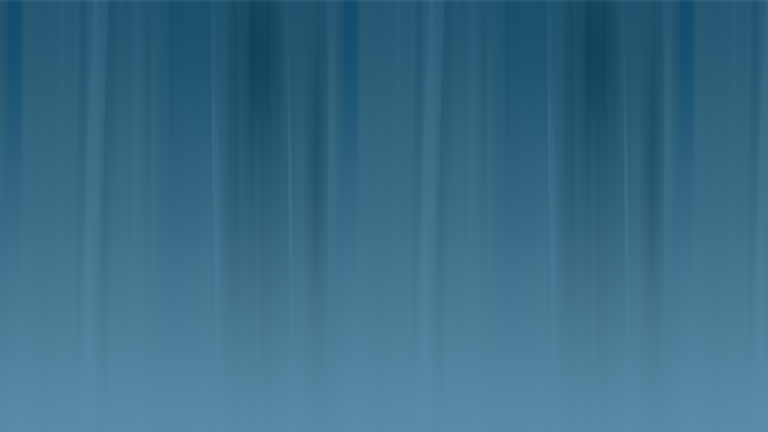
A WebGL 2 fragment shader for this background:

```glsl
#version 300 es
precision highp float;

#define PERIOD 0.4375
#define TOP_COLOR vec3(0.125, 0.325, 0.425)
#define MID_COLOR vec3(0.240, 0.425, 0.525)
#define LOW_COLOR vec3(0.365, 0.550, 0.660)
#define SHADE_TINT vec3(0.92, 1.0, 1.02)
#define BLUE_TINT vec3(-1.0, -0.50, -0.05)
#define FIBRE_AMOUNT 0.021
#define FIBRE_CELLS 22.0

uniform vec2 u_resolution;
out vec4 outColor;

float hash(float n) {
  return fract(sin(n * 127.1 + 3.7) * 4375.85);
}

// Signed distance to a leaning line, wrapped to one period.
float lineDistance(vec2 p, float center, float lean) {
  return fract(p.x - center - lean * (1.0 - p.y) + 0.5) - 0.5;
}

float fadeAround(float y, float center, float reach) {
  float t = (y - center) / reach;
  return exp(-t * t);
}

// Flat profile with crisp sides.
float brush(float d) {
  float q = d * d;
  return exp(-q * q * q);
}

// Vertical brush stroke.
float stroke(vec2 p, float center, float width, float lean, float midY, float reach) {
  return brush(lineDistance(p, center, lean) / width) * fadeAround(p.y, midY, reach);
}

// Rounded, diffuse stain.
float stain(vec2 p, float center, float width, float midY, float reach) {
  float d = lineDistance(p, center, 0.0) / width;
  return exp(-d * d) * fadeAround(p.y, midY, reach);
}

// Periodic cellular streaks: each cell holds one fibre of random place and tone.
float fibres(vec2 p) {
  float sum = 0.0;
  float cells = FIBRE_CELLS;
  float gain = 1.0;
  for (int octave = 0; octave < 3; octave++) {
    float sway = 0.006 * sin(p.y * 3.0 + float(octave) * 2.0);
    float x = (p.x + sway) * cells;
    for (int k = -1; k <= 1; k++) {
      float cell = floor(x) + float(k);
      float id = mod(cell, cells) + cells * 1.7;
      float d = (x - cell - hash(id)) / (0.22 + 0.28 * hash(id + 9.3));
      float tone = hash(id + 41.0) * 2.0 - 1.0;
      float wave = 0.65 + 0.35 * sin(p.y * 5.0 + hash(id + 5.0) * 6.28);
      sum += gain * tone * wave * brush(d);
    }
    cells *= 2.0;
    gain *= 0.7;
  }
  return sum;
}

void main() {
  vec2 uv = gl_FragCoord.xy / u_resolution;
  vec2 p = vec2(uv.x / PERIOD, uv.y);

  // Vertical wash
  vec3 color = mix(LOW_COLOR, MID_COLOR, smoothstep(-0.1, 0.58, uv.y));
  color = mix(color, TOP_COLOR, smoothstep(0.35, 1.05, uv.y));

  // Broad light and dark folds
  float shade = 0.0;
  shade += 0.024 * stroke(p, 0.165, 0.105, 0.0, 0.85, 0.50);
  shade += 0.022 * stroke(p, 0.410, 0.085, -0.02, 0.75, 0.50);
  shade -= 0.034 * stroke(p, 0.765, 0.110, 0.0, 0.65, 0.45);
  shade -= 0.016 * stroke(p, 0.950, 0.045, 0.0, 0.40, 0.45);

  // Deep stains
  shade -= 0.042 * stain(p, 0.780, 0.050, 0.86, 0.18);
  shade -= 0.044 * stain(p, 0.940, 0.030, 0.63, 0.27);

  // Narrow strokes
  shade -= 0.022 * stroke(p, 0.250, 0.014, -0.02, 0.80, 0.50);
  shade += 0.038 * stroke(p, 0.300, 0.024, -0.05, 0.85, 0.50);
  shade -= 0.022 * stroke(p, 0.335, 0.016, -0.03, 0.70, 0.55);
  shade += 0.030 * stroke(p, 0.633, 0.010, 0.02, 0.58, 0.30);
  shade += 0.032 * stroke(p, 0.855, 0.006, 0.02, 0.60, 0.28);
  shade += 0.032 * stroke(p, 0.988, 0.013, 0.0, 0.75, 0.35);
  shade += FIBRE_AMOUNT * fibres(p) * mix(0.2, 0.8, smoothstep(0.0, 0.7, uv.y));
  color += shade * SHADE_TINT;

  // Saturated blue strokes
  float blue = 0.055 * stroke(p, 0.045, 0.026, -0.01, 0.92, 0.36);
  blue += 0.022 * stroke(p, 0.555, 0.068, -0.03, 0.85, 0.42);
  blue += 0.030 * stroke(p, 0.615, 0.012, 0.02, 0.80, 0.35);
  color += blue * BLUE_TINT;

  // Pale upper rim
  color += 0.05 * smoothstep(0.994, 1.0, uv.y);
  outColor = vec4(clamp(color, 0.0, 1.0), 1.0);
}
```
